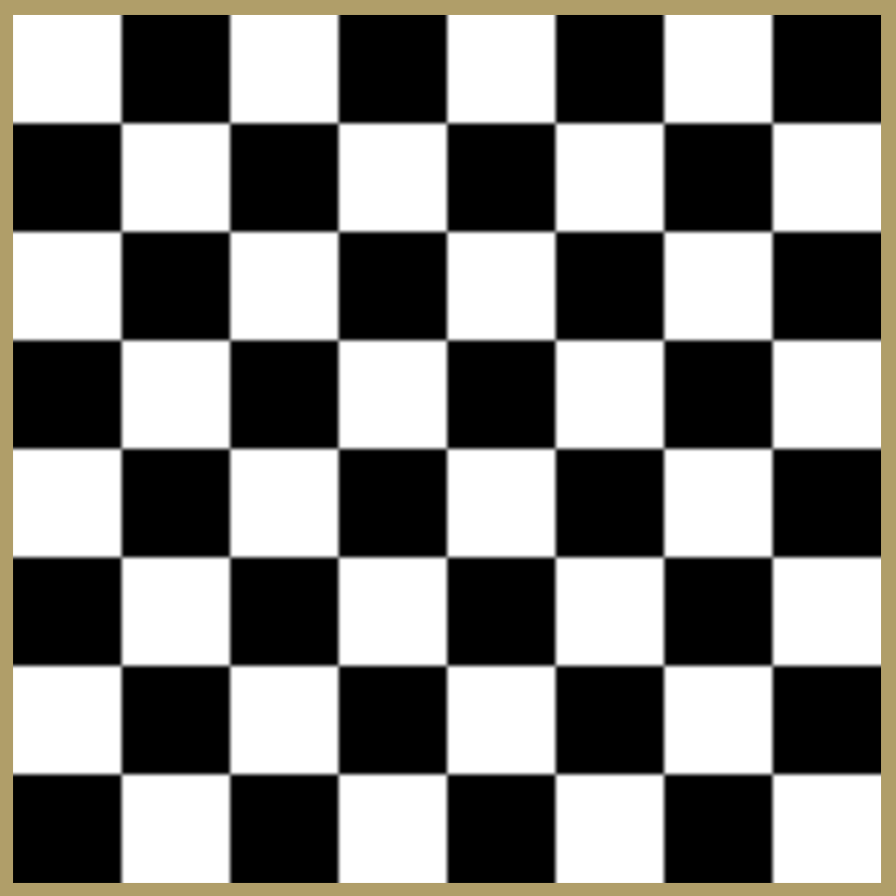
This pattern is drawn by a Shadertoy shader. Its source:

```glsl
// Black and white checkerboard, eight by eight, in a thin tan frame.
#define CELLS 8.0
#define CELL_SIZE 0.12109
#define BOARD_CENTER vec2(0.49902)
#define CELL_BLUR 0.0039
#define FRAME_COLOR vec3(0.69, 0.62, 0.41)
#define DARK_COLOR vec3(0.0)
#define LIGHT_COLOR vec3(1.0)

// Alternates between +1 and -1 from cell to cell, with soft crossings
vec2 cellSign(vec2 cell, float blur) {
    vec2 lineDistance = 0.5 - abs(mod(cell + 0.5, 2.0) - 1.0);
    return 2.0 * smoothstep(-blur, blur, lineDistance) - 1.0;
}

void mainImage(out vec4 fragColor, in vec2 fragCoord) {
    vec2 uv = fragCoord / iResolution.xy;
    float pixel = 1.0 / min(iResolution.x, iResolution.y);
    vec2 fromCenter = uv - BOARD_CENTER;

    // Checks; the clamp keeps the outer cells solid up to the frame
    float lastCell = 0.5 * CELLS - 0.5;
    vec2 cell = clamp(fromCenter / CELL_SIZE, -lastCell, lastCell);
    vec2 parity = cellSign(cell, max(CELL_BLUR, pixel) / CELL_SIZE);
    vec3 color = mix(LIGHT_COLOR, DARK_COLOR, 0.5 + 0.5 * parity.x * parity.y);

    // Frame
    vec2 outside = abs(fromCenter) - 0.5 * CELLS * CELL_SIZE;
    float frame = smoothstep(-0.5 * pixel, 0.5 * pixel, max(outside.x, outside.y));
    color = mix(color, FRAME_COLOR, frame);

    fragColor = vec4(color, 1.0);
}
```
